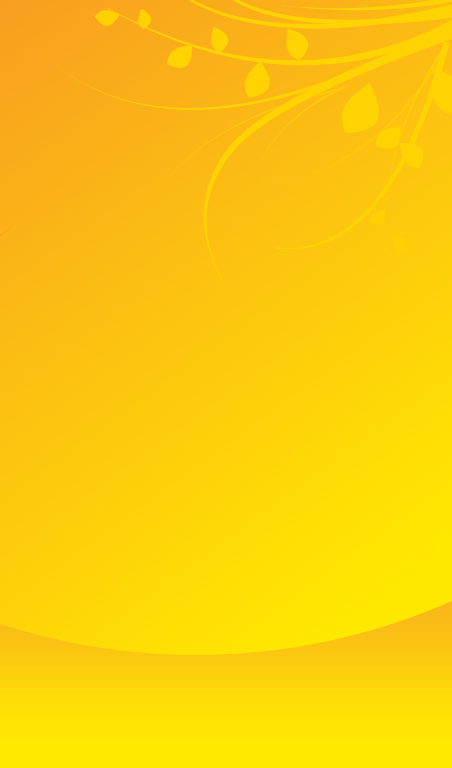
A Shadertoy shader for this background:

```glsl
// Warm orange-to-yellow backdrop: a huge disc with a diagonal gradient rests on a
// vertical gradient floor, and leafy vines sweep in from the upper right corner.
// Vines are tapered quadratic curves; leaves are pointed ovals placed in loops.

const float SPAN = 454.0;                 // design units across the canvas width
const vec3 VINE_GOLD = vec3(1.0, 0.83, 0.0);
const vec3 TWIG_RUST = vec3(0.92, 0.50, 0.08);

// Coverage of a signed distance, softened over one pixel
float cover(float d, float px) {
    return clamp(0.5 - d / px, 0.0, 1.0);
}

vec2 curve(vec2 a, vec2 b, vec2 c, float t) {
    return mix(mix(a, b, t), mix(b, c, t), t);
}

// Tapered stroke along a curve; width.x is the start radius, width.y the end
float vine(vec2 p, vec2 a, vec2 b, vec2 c, vec2 width, float px) {
    const int STEPS = 24;
    float d = 1e4;
    vec2 from = a;
    for (int i = 1; i <= STEPS; i++) {
        vec2 to = curve(a, b, c, float(i) / float(STEPS));
        vec2 along = to - from;
        float h = clamp(dot(p - from, along) / dot(along, along), 0.0, 1.0);
        float t = (float(i - 1) + h) / float(STEPS);
        d = min(d, length(p - from - along * h) - mix(width.x, width.y, t));
        from = to;
    }
    return cover(d, px);
}

// Slightly bent pointed oval; a positive tilt leans its lower end to the right
float leaf(vec2 p, vec2 center, float tilt, float halfLength, float px) {
    float s = sin(tilt), c = cos(tilt);
    vec2 q = mat2(c, s, -s, c) * (p - center) / halfLength;
    if (abs(q.y) > 1.0) return 0.0;
    q.x += 0.2 * (q.y * q.y - 0.4);
    float halfWidth = 0.62 * (1.0 - q.y * q.y) * (1.0 + 0.25 * q.y);
    return cover((abs(q.x) - halfWidth) * halfLength * 0.75, px);
}

float vines(vec2 p, float px) {
    vec2 fine = vec2(-0.5, 1.2), medium = vec2(-0.2, 3.0);
    float m = 0.0;
    // Sprays along the top edge
    m = max(m, vine(p, vec2(185, -4), vec2(270, 50), vec2(454, 8), vec2(1.0, 3.5), px));
    m = max(m, vine(p, vec2(230, -4), vec2(290, 36), vec2(454, 15), vec2(1.5, 3.0), px));
    m = max(m, vine(p, vec2(280, 5), vec2(370, 16), vec2(460, -2), medium, px));
    // Long thin sweep and the bold hook
    m = max(m, vine(p, vec2(30, 42), vec2(165, 185), vec2(454, 25), vec2(-0.5, 2.5), px));
    m = max(m, vine(p, vec2(232, 297), vec2(180, 215), vec2(232, 150), vec2(-0.2, 3.0), px));
    m = max(m, vine(p, vec2(232, 150), vec2(275, 98), vec2(458, 33), vec2(3.0, 4.5), px));
    // Hanging tendrils
    m = max(m, 0.6 * vine(p, vec2(135, 245), vec2(165, 130), vec2(340, 90), fine, px));
    m = max(m, 0.7 * vine(p, vec2(246, 215), vec2(255, 130), vec2(345, 88), fine, px));
    m = max(m, 0.7 * vine(p, vec2(232, 184), vec2(360, 195), vec2(445, 55), fine, px));
    m = max(m, vine(p, vec2(278, 249), vec2(390, 262), vec2(448, 45), vec2(0.5, 3.2), px));
    m = max(m, 0.8 * vine(p, vec2(390, 290), vec2(370, 160), vec2(448, 45), fine, px));
    return m;
}

float leaves(vec2 p, float px) {
    // Branch with leaves alternating above and below
    vec2 root = vec2(458, 23), bow = vec2(290, 110), tip = vec2(108, 8);
    float m = vine(p, root, bow, tip, vec2(4.5, 0.2), px);
    for (int i = 0; i < 6; i++) {
        float k = float(i), odd = float(i & 1);
        float side = 2.0 * odd - 1.0;
        vec2 center = curve(root, bow, tip, 0.47 + 0.113 * k - 0.0014 * k * k);
        center.y += side * (21.0 - 2.8 * k) + 2.0;
        float tilt = mix(0.35 - 0.06 * k, -0.3 * k, odd);
        m = max(m, leaf(p, center, tilt, 17.0 - 1.7 * k + 4.0 * odd, px));
    }
    // Pair of large leaves near the root
    m = max(m, leaf(p, vec2(362, 110), -0.45, 28.0, px));
    m = max(m, leaf(p, vec2(447, 91), 0.3, 24.0, px));
    // Smaller pairs fading down the hanging stem
    for (int i = 0; i < 4; i++) {
        float side = float(i & 1), pair = float(i / 2);
        vec2 center = vec2(391.0 + 22.0 * side - 11.0 * pair,
                           138.0 + 80.0 * pair + (17.0 + 10.0 * pair) * side);
        float shape = leaf(p, center, mix(-0.9, 0.7, side), 16.0 - 6.0 * pair, px);
        m = max(m, shape * (1.0 - 0.35 * pair));
    }
    return m;
}

void mainImage(out vec4 fragColor, in vec2 fragCoord) {
    // Design space: x to the right, y down from the top edge
    float px = SPAN / iResolution.x;
    vec2 p = vec2(fragCoord.x, iResolution.y - fragCoord.y) * px;
    vec2 unit = p / SPAN;

    // Diagonal gradient of the disc
    float t = dot(unit, vec2(0.59, 0.81));
    vec3 disc = vec3(min(0.972 + 0.02 * t, 1.0), min(0.62 + 0.185 * t, 0.91),
                     max(0.125 - 0.08 * t, 0.0));

    // Vertical gradient of the floor
    float fall = smoothstep(1.29, 1.68, unit.y);
    vec3 floorColor = mix(vec3(0.975, 0.71, 0.10), vec3(1.0, 0.915, 0.0), fall);

    float edge = length(unit - vec2(0.434, 0.049)) - 1.4;
    vec3 color = mix(floorColor, disc, cover(edge * SPAN, px));

    // Foliage occupies only the upper part
    if (p.y < 310.0) {
        float foliage = max(vines(p, px), leaves(p, px));
        color = mix(color, VINE_GOLD, 0.95 * foliage);
        float twig = vine(p, vec2(-2, 238), vec2(14, 228), vec2(26, 209), vec2(0.3, -0.5), px);
        color = mix(color, TWIG_RUST, 0.7 * twig);
    }
    fragColor = vec4(color, 1.0);
}
```
